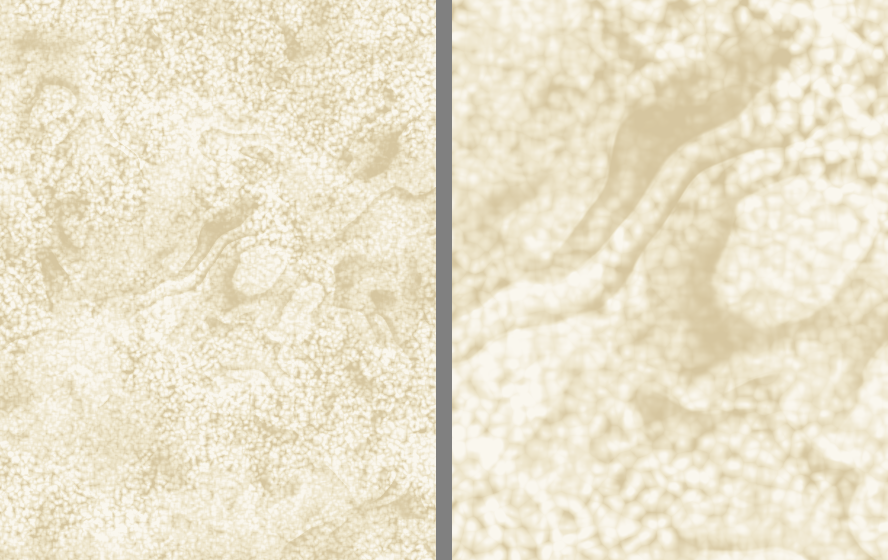
Left, the full canvas; right, a detail of the centre.
This texture is drawn by a Shadertoy shader. Its source:

```glsl
float hash(vec2 p) {
    vec3 q = fract(p.xyx * vec3(0.1031, 0.1030, 0.0973));
    q += dot(q, q.yzx + 33.33);
    return fract((q.x + q.y) * q.z);
}

float noise(vec2 p) {
    vec2 cell = floor(p), f = fract(p);
    f = f * f * (3.0 - 2.0 * f);
    return mix(mix(hash(cell), hash(cell + vec2(1, 0)), f.x),
               mix(hash(cell + vec2(0, 1)), hash(cell + vec2(1, 1)), f.x), f.y);
}

float fbm(vec2 p, int octaves) {
    float sum = 0.0, total = 0.0, amp = 0.5;
    for (int i = 0; i < octaves; i++) {
        sum += amp * noise(p);
        total += amp;
        p = mat2(1.6, 1.2, -1.2, 1.6) * p + 17.3;
        amp *= 0.52;
    }
    return sum / total;
}

// Distance to the nearest scattered point: pale dots in a darker net
float dots(vec2 p) {
    vec2 cell = floor(p), f = fract(p);
    float nearest = 2.0;
    for (int y = -1; y <= 1; y++)
        for (int x = -1; x <= 1; x++) {
            vec2 o = vec2(x, y), id = cell + o;
            vec2 jitter = vec2(hash(id), hash(id + 71.7));
            nearest = min(nearest, length(o + jitter - f));
        }
    return nearest;
}

// Crease shading: soft ramp into shadow, crisp edge, then a highlight
float crease(vec2 p, float layers) {
    float s = fract(fbm(p, 3) * layers);
    float shadow = smoothstep(0.45, 0.88, s) * smoothstep(1.0, 0.9, s);
    float light = smoothstep(0.4, 0.08, s) * smoothstep(0.0, 0.08, s);
    return 0.3 * light - shadow;
}

void mainImage(out vec4 fragColor, in vec2 fragCoord) {
    vec2 p = fragCoord / iResolution.x;

    // Crumpled cloth: warped clouds and patchy creases in two slants
    vec2 warp = vec2(fbm(p * 4.0 + 3.1, 4), fbm(p * 4.0 + 41.7, 4)) - 0.5;
    vec2 q = p + 0.16 * warp;
    float cloud = fbm(q * 8.0 + 9.0, 6) - 0.5;
    float patches = smoothstep(0.4, 0.6, fbm(q * 6.0 + 60.0, 3));
    vec2 rising = vec2(q.x + 0.6 * q.y, q.y - 0.6 * q.x) * vec2(3.2, 6.5);
    vec2 falling = vec2(q.x - 1.1 * q.y, q.y + 1.1 * q.x) * vec2(2.6, 5.0);
    float folds = mix(crease(falling + 88.0, 5.0), crease(rising + 5.0, 5.0), patches);
    folds *= smoothstep(0.3, 0.6, fbm(q * 7.0 + 130.0, 3));

    // Fine grain: dotted net, worm-like blotches and woven threads
    vec2 g = p + 0.006 * vec2(noise(p * 60.0), noise(p * 60.0 + 31.0));
    float net = 0.48 - dots(g * 90.0);
    float blotch = noise(g * 125.0 + 7.0) - 0.5;
    float weave = noise(p * vec2(300, 120)) + noise(p * vec2(120, 300) + 13.0) - 1.0;
    float strength = mix(0.65, 1.3, smoothstep(0.35, 0.65, fbm(q * 7.0 + 23.0, 3)));

    float tone = 0.55 + 0.95 * cloud + 0.36 * folds;
    float grain = strength * (0.8 * net + 0.6 * blotch) + 0.2 * weave;
    // Deep shadow stays nearly flat
    tone += grain * mix(0.4, 1.0, smoothstep(0.1, 0.45, tone));
    tone = clamp(tone, 0.0, 1.0);

    vec3 tan_ = vec3(0.835, 0.77, 0.615);
    vec3 cream = vec3(0.93, 0.895, 0.79);
    vec3 ivory = vec3(0.98, 0.968, 0.935);
    vec3 color = mix(tan_, cream, smoothstep(-0.1, 0.55, tone));
    color = mix(color, ivory, smoothstep(0.4, 1.05, tone));
    fragColor = vec4(color, 1.0);
}
```
